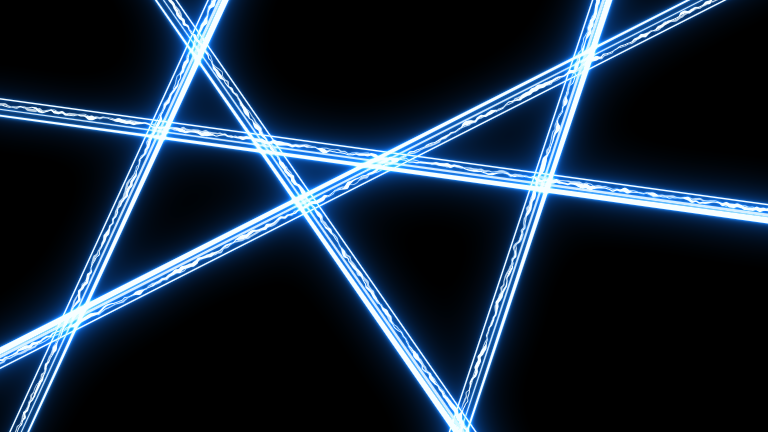
Give the GLSL for this background, as a Shadertoy shader.

```glsl
// Five crossing electric-blue light beams with crackling arcs on black.

const vec3 GLOW_BLUE = vec3(0.05, 0.46, 1.0);
const vec3 HALO_CYAN = vec3(0.20, 0.62, 1.0);
const vec3 CORE_WHITE = vec3(0.97, 0.995, 1.0);

float hash(float n) {
    return fract(sin(n * 127.1) * 43758.5453);
}

float noise(float x) {
    float i = floor(x);
    float f = fract(x);
    return mix(hash(i), hash(i + 1.0), f * f * (3.0 - 2.0 * f));
}

// Signed jagged wave, roughly in -1..1
float jagged(float x, float seed) {
    float wave = 0.6 * noise(x + seed) + 0.4 * noise(x * 2.7 + seed * 3.0);
    return 2.0 * wave - 1.0;
}

// Antialiased stripe of a given half width
float stripe(float offset, float halfWidth, float pixel) {
    return clamp((halfWidth - abs(offset)) / pixel + 0.5, 0.0, 1.0);
}

// Tight light around a stripe
float halo(float offset, float halfWidth, float reach) {
    return exp(-max(abs(offset) - halfWidth, 0.0) / reach);
}

// x: white core, y: cyan halo, z: wide blue glow
vec3 beam(vec2 p, vec2 dimEnd, vec2 brightEnd, float seed, float pixel) {
    vec2 axis = brightEnd - dimEnd;
    vec2 dir = normalize(axis);
    vec2 rel = p - dimEnd;
    float along = dot(rel, dir);
    float side = dot(rel, vec2(dir.y, -dir.x));
    float power = clamp(along / length(axis), 0.0, 1.0);

    // Parallel rails: thin on the left, heavy on the right
    float heavyWidth = mix(0.0020, 0.0072, power);
    float innerWidth = mix(0.0012, 0.0034, power);
    float thin = side + 0.021;
    float inner = side - 0.003;
    float heavy = side - mix(0.0175, 0.0150, power);
    float core = stripe(thin, 0.0016, pixel);
    core = max(core, 0.85 * stripe(inner, innerWidth, pixel));
    core = max(core, stripe(heavy, heavyWidth, pixel));
    float light = 0.4 * halo(thin, 0.0016, 0.0022);
    light += 0.6 * halo(inner, innerWidth, 0.003);
    light += 0.75 * halo(heavy, heavyWidth, 0.003);

    // Two crackling arcs between the rails, with bright knots
    for (int i = 0; i < 2; i++) {
        float k = float(i);
        float arcSeed = seed + 31.0 * k;
        float arc = side + 0.007 + 0.002 * k
                  + 0.005 * jagged(along * 42.0, arcSeed);
        float knot = noise(along * 48.0 + arcSeed * 2.0);
        float arcWidth = 0.0010 + 0.0045 * knot * knot * (1.0 - 0.5 * k);
        core = max(core, (1.0 - 0.25 * k) * stripe(arc, arcWidth, pixel));
        light += mix(0.2, 0.4, power) * halo(arc, arcWidth, 0.003);
    }

    float outside = max(abs(side) - 0.021, 0.0);
    float flicker = 0.85 + 0.3 * noise(along * 7.0 + seed);
    float falloff = 0.65 * exp(-outside / 0.042) + 0.35 * exp(-outside / 0.010);
    float glow = mix(0.32, 0.56, power) * flicker * falloff;
    return vec3(core, light, glow);
}

void mainImage(out vec4 fragColor, in vec2 fragCoord) {
    float pixel = 1.0 / iResolution.y;
    vec2 p = fragCoord * pixel;

    // Beam ends: xy is the dim end, zw the bright end
    vec4 ends[5] = vec4[5](
        vec4(0.046, 0.0, 0.505, 1.0),
        vec4(0.382, 1.0, 1.076, 0.0),
        vec4(1.632, 1.0, 0.0, 0.171),
        vec4(0.0, 0.750, 1.778, 0.505),
        vec4(1.0625, 0.0, 1.394, 1.0));

    float core = 0.0;
    float light = 0.0;
    float glow = 0.0;
    for (int i = 0; i < 5; i++) {
        vec3 b = beam(p, ends[i].xy, ends[i].zw, 17.3 * float(i) + 5.0, pixel);
        core = max(core, b.x);
        light += b.y;
        glow += b.z;
    }

    // Fade the faintest glow to black; strong light burns out to white
    glow = max(glow - 0.03, 0.0);
    vec3 color = min(GLOW_BLUE * glow + HALO_CYAN * light * 0.7, 1.0);
    float burn = smoothstep(0.55, 1.5, light);
    color = mix(color, CORE_WHITE, max(core, burn));
    fragColor = vec4(color, 1.0);
}
```
